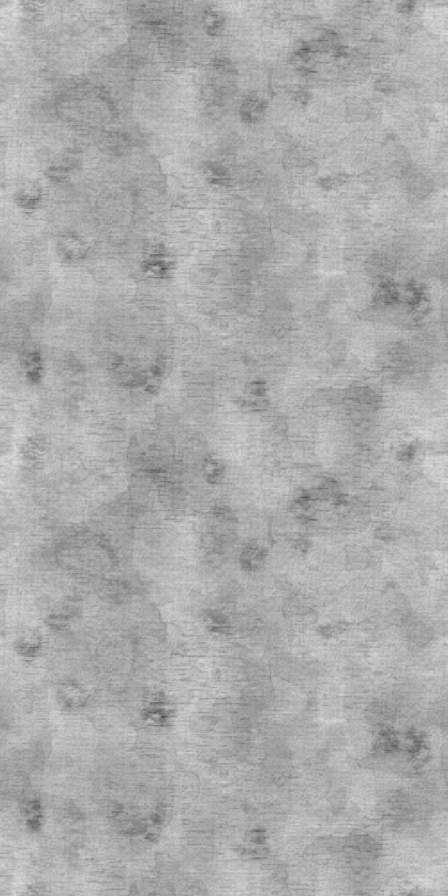
This texture is drawn by a Shadertoy shader. Its source:

```glsl
float hash(vec2 p) {
    return fract(sin(dot(p, vec2(127.1, 311.7))) * 43758.5453);
}

// Value noise that repeats over the unit square
float noise(vec2 uv, vec2 cells, float seed) {
    vec2 p = uv * cells;
    vec2 i = floor(p), f = fract(p);
    f = f * f * (3.0 - 2.0 * f);
    vec2 a = mod(i, cells) + seed, b = mod(i + 1.0, cells) + seed;
    return mix(mix(hash(a), hash(vec2(b.x, a.y)), f.x),
               mix(hash(vec2(a.x, b.y)), hash(b), f.x), f.y);
}

float fbm(vec2 uv, vec2 cells, float seed) {
    float sum = 0.0, weight = 0.5;
    for (int i = 0; i < 5; i++) {
        sum += weight * noise(uv, cells, seed + float(i) * 7.3);
        cells *= 2.0;
        weight *= 0.5;
    }
    return sum / 0.97;
}

// Small dark stains gathered in a few columns
float stains(vec2 uv) {
    float sum = 0.0;
    for (int i = 0; i < 34; i++) {
        float k = float(i);
        float column = 0.12 + 0.2 * floor(5.0 * hash(vec2(k, 2.7)));
        vec2 center = vec2(column + 0.12 * (hash(vec2(k, 5.1)) - 0.5), hash(vec2(k, 9.4)));
        vec2 d = fract(uv - center + 0.5) - 0.5;
        float radius = mix(0.022, 0.045, hash(vec2(k, 13.8)));
        float depth = mix(0.3, 1.0, hash(vec2(k, 17.2)));
        sum += depth * (1.0 - smoothstep(0.4, 1.2, length(d * vec2(1.0, 0.8)) / radius));
    }
    return min(sum, 1.2);
}

void mainImage(out vec4 fragColor, in vec2 fragCoord) {
    // Square tile, stacked twice up the canvas
    vec2 uv = fract(fragCoord / iResolution.x);
    vec2 warp = vec2(fbm(uv, vec2(16.0), 3.0), fbm(uv, vec2(16.0), 41.0)) - 0.5;
    vec2 bent = uv + 0.06 * warp;

    // Vertical bands and mottled clouds
    float band = noise(uv, vec2(11.0, 2.0), 60.0);
    float cloud = fbm(bent, vec2(7.0, 5.0), 85.0);
    float mottle = fbm(uv, vec2(24.0, 28.0), 97.0);
    float tone = 0.72 + 0.085 * (band - 0.5) + 0.18 * (cloud - 0.5) + 0.09 * (mottle - 0.5);

    // Overlapping patches with crisp, ragged rims
    for (int i = 0; i < 3; i++) {
        float k = float(i);
        float patchField = noise(bent, vec2(12.0 + 4.0 * k), 110.0 + 19.0 * k);
        tone -= 0.034 * smoothstep(0.57, 0.63, patchField);
        float rim = 1.0 - smoothstep(0.0, 0.035, abs(patchField - 0.59));
        tone -= 0.06 * rim * smoothstep(0.5, 0.75, noise(uv, vec2(16.0), 170.0 + k));
    }

    // Stains broken up by speckle
    float speckle = fbm(uv, vec2(60.0, 90.0), 200.0);
    float stain = stains(uv + 0.04 * warp);
    tone -= 0.2 * stain * smoothstep(0.2, 0.7, speckle);

    // Horizontal brush streaks, darker inside worn areas
    float worn = smoothstep(0.45, 0.75, noise(uv, vec2(12.0, 7.0), 230.0));
    float streak = noise(uv, vec2(26.0, 220.0), 260.0);
    float scratch = noise(uv, vec2(44.0, 200.0), 290.0);
    tone += 0.05 * (streak - 0.5);
    tone -= 0.1 * smoothstep(0.6, 0.9, scratch) * (0.75 * worn + 0.7 * stain);
    tone += 0.05 * smoothstep(0.8, 0.97, noise(uv, vec2(30.0, 200.0), 320.0));

    // Fine grain, with darker pits in places
    float grain = noise(uv, vec2(250.0, 256.0), 350.0);
    float pits = smoothstep(0.6, 0.85, noise(uv, vec2(130.0, 170.0), 380.0));
    tone += 0.085 * (grain - 0.5);
    tone -= 0.06 * pits * smoothstep(0.4, 0.65, mottle);

    fragColor = vec4(vec3(clamp(tone, 0.0, 1.0)), 1.0);
}
```
